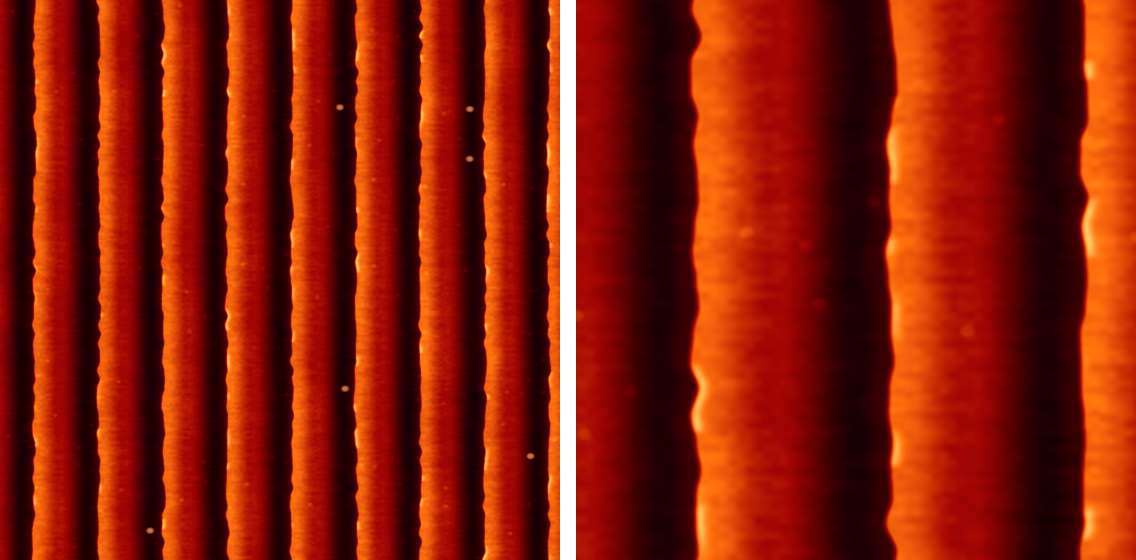
Left, the full canvas; right, a detail of the centre.
Give the GLSL for this pattern, as a WebGL 2 fragment shader.

```glsl
#version 300 es
precision highp float;
// Vertical ridges in a heat palette: each has a crisp, ragged bright left edge
// and fades rightward through red into a dark groove. A height profile is
// repeated across, roughened with value noise and specks, then colour mapped.

#define PERIOD 0.1148       // ridge spacing, in canvas widths
#define FIRST_EDGE 0.0585   // position of the first bright edge
#define EDGE_SOFT 0.045     // edge blur, in periods
#define EDGE_RAGGED 0.055   // fine edge displacement, in periods
#define EDGE_DRIFT 0.030    // slow edge displacement, in periods
#define GRAIN 0.055         // fine surface noise
#define STREAKS 0.060       // horizontal scan streaks
#define MOTTLE 0.080        // broad tonal variation
#define BEAD_GLOW 0.30      // bright beads on the edges
#define SPECK_DENSITY 0.09  // share of cells holding a speck

uniform vec2 u_resolution;
out vec4 fragColor;

float hash(vec2 p) {
    return fract(sin(dot(p, vec2(127.1, 311.7))) * 43758.5453);
}

float noise(vec2 p) {
    vec2 cell = floor(p);
    vec2 f = fract(p);
    f = f * f * (3.0 - 2.0 * f);
    float low = mix(hash(cell), hash(cell + vec2(1.0, 0.0)), f.x);
    float high = mix(hash(cell + vec2(0.0, 1.0)), hash(cell + vec2(1.0, 1.0)), f.x);
    return mix(low, high, f.y);
}

// Height across one period, falling from the crest into the groove
float ridgeProfile(float t) {
    return 0.97 - 0.32 * smoothstep(0.08, 0.40, t)
                - 0.54 * smoothstep(0.44, 0.84, t)
                + 0.11 * smoothstep(0.86, 1.0, t);
}

// Black through red and orange to pale yellow
vec3 heatColor(float h) {
    float red = clamp(h, 0.0, 1.0);
    float green = 0.02 * smoothstep(0.4, 0.65, h) + 1.15 * max(h - 0.64, 0.0);
    float blue = 0.01 + 0.04 * smoothstep(0.75, 1.0, h) + 1.2 * max(h - 1.02, 0.0);
    return clamp(vec3(red, green, blue), 0.0, 1.0);
}

// Sparse round dots, at most one per grid cell
float specks(vec2 uv, float cells, float radius, float density, float seed) {
    vec2 p = uv * cells;
    vec2 cell = floor(p) + seed;
    vec2 center = 0.2 + 0.6 * vec2(hash(cell + 3.1), hash(cell + 7.7));
    vec2 offset = (fract(p) - center) / cells * vec2(0.8, 1.0);
    float present = step(1.0 - density, hash(cell));
    return present * (1.0 - smoothstep(radius * 0.3, radius, length(offset)));
}

void main() {
    vec2 uv = gl_FragCoord.xy / u_resolution;

    // Displace each edge, leaving the rest of the ridge straight
    float s = (uv.x - FIRST_EDGE) / PERIOD;
    float edgeId = floor(s + 0.5);
    float nearEdge = 1.0 - smoothstep(0.06, 0.40, abs(s - edgeId));
    float ragged = noise(vec2(edgeId * 13.0, uv.y * 62.0)) - 0.5;
    float drift = noise(vec2(edgeId * 29.0, uv.y * 7.0)) - 0.5;
    s -= nearEdge * (EDGE_RAGGED * ragged + EDGE_DRIFT * drift);

    // Repeated profile with a softened step at the edge
    float t = fract(s);
    float pixel = 1.0 / (u_resolution.x * PERIOD);
    float rise = smoothstep(0.0, max(EDGE_SOFT, 1.5 * pixel), t);
    float height = mix(ridgeProfile(1.0), ridgeProfile(t), rise);

    // Surface variation, gentler in the grooves
    float variation = GRAIN * (noise(uv * vec2(190.0, 230.0)) - 0.5)
                    + STREAKS * (noise(uv * vec2(45.0, 210.0) + 31.0) - 0.5)
                    + MOTTLE * (noise(uv * vec2(9.0, 11.0) + 57.0) - 0.5);
    height += variation * (0.5 + 0.7 * height);

    // Bright beads strung along the crest
    float bead = smoothstep(0.66, 0.95, noise(vec2(edgeId * 17.0 + 5.0, uv.y * 48.0)));
    float crest = (s - edgeId - 0.045) / 0.035;
    height += BEAD_GLOW * bead * exp(-crest * crest);

    // Dust: a few bright specks and many faint ones
    float bright = specks(uv, 9.0, 0.0075, SPECK_DENSITY, 11.0);
    float faint = specks(uv, 26.0, 0.005, SPECK_DENSITY * 1.8, 43.0);
    height += 0.10 * faint;
    vec3 color = mix(heatColor(height), vec3(0.98, 0.55, 0.32), 0.8 * bright);

    fragColor = vec4(color, 1.0);
}
```
